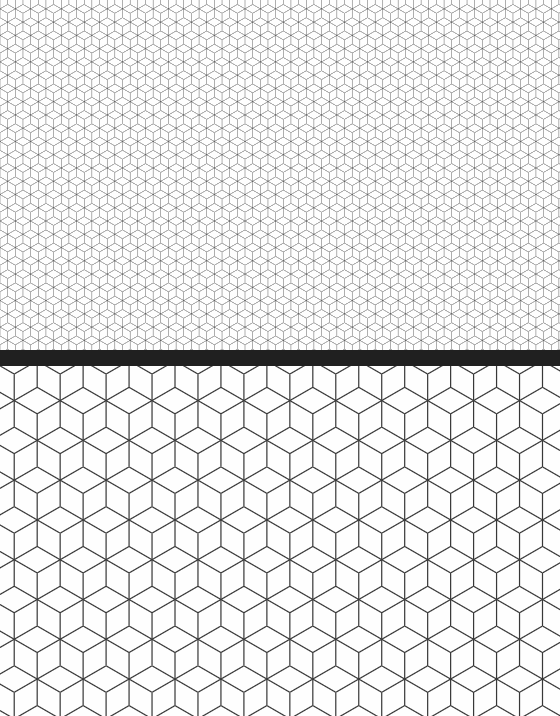
Top: the whole. Bottom: its middle third, enlarged.
This pattern is drawn by a WebGL 1 fragment shader. Its source:

```glsl
precision highp float;

uniform vec2 u_resolution;

const float CUBES_ACROSS = 36.5714;
const float SQRT3 = 1.7320508;
const float LINE_WIDTH = 0.0265; // relative to one cube width
const vec3 PAPER = vec3(0.995);
const vec3 INK = vec3(0.22);

// Offset from the nearest point of a triangular lattice with unit spacing
vec2 nearestStarOffset(vec2 p) {
  vec2 cell = vec2(1.0, SQRT3);
  vec2 evenRow = mod(p + 0.5 * cell, cell) - 0.5 * cell;
  vec2 oddRow = mod(p, cell) - 0.5 * cell;
  return dot(evenRow, evenRow) < dot(oddRow, oddRow) ? evenRow : oddRow;
}

// Share of a pixel covered by a line at the given distance
float lineCoverage(float dist, float width, float pixel) {
  float overlap = (0.5 * (width + pixel) - dist) / pixel;
  return clamp(overlap, 0.0, min(1.0, width / pixel));
}

// Three lines through each star end at the corners of its hexagonal cell
float cubeEdges(vec2 p, float width, float pixel) {
  vec2 offset = nearestStarOffset(p);
  float uncovered = 1.0;
  for (int i = 0; i < 3; i++) {
    float angle = radians(60.0 * float(i));
    vec2 normal = vec2(cos(angle), sin(angle));
    uncovered *= 1.0 - lineCoverage(abs(dot(offset, normal)), width, pixel);
  }
  return 1.0 - uncovered;
}

void main() {
  float pixel = CUBES_ACROSS / u_resolution.x;

  // Anchor the grid to the top left, with the first stars one edge below
  vec2 p = (gl_FragCoord.xy - vec2(0.0, u_resolution.y)) * pixel;
  p.y += 1.0 / SQRT3;

  float edges = cubeEdges(p, LINE_WIDTH, pixel);
  gl_FragColor = vec4(mix(PAPER, INK, edges), 1.0);
}
```
